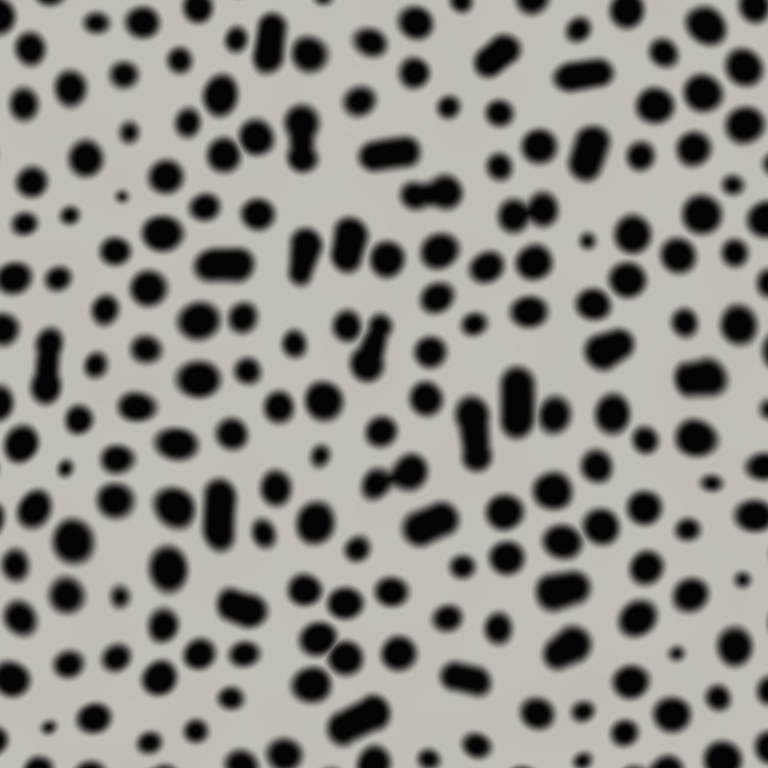
A three.js fragment shader for this pattern:

```glsl
// Soft black spots, capsules and dumbbells scattered evenly over warm grey
varying vec2 vUv;

vec2 hash2(vec2 p) {
  vec3 q = fract(vec3(p.xyx) * vec3(0.1031, 0.1030, 0.0973));
  q += dot(q, q.yzx + 33.33);
  return fract((q.xx + q.yz) * q.zy);
}

float gradientNoise(vec2 p) {
  vec2 i = floor(p), f = fract(p);
  vec2 u = f * f * (3.0 - 2.0 * f);
  vec2 e = vec2(1.0, 0.0);
  float a = dot(hash2(i) - 0.5, f);
  float b = dot(hash2(i + e.xy) - 0.5, f - e.xy);
  float c = dot(hash2(i + e.yx) - 0.5, f - e.yx);
  float d = dot(hash2(i + e.xx) - 0.5, f - e.xx);
  return 2.0 * mix(mix(a, b, u.x), mix(c, d, u.x), u.y);
}

// Staggered grid point with random offset
vec2 jittered(vec2 id) {
  float stagger = 0.5 * mod(id.y, 2.0) - 0.25;
  return id + 0.5 + vec2(stagger, 0.0) + 0.64 * (hash2(id + 71.0) - 0.5);
}

// Push a point away from its crowding neighbours
vec2 spotCentre(vec2 id) {
  vec2 p = jittered(id), push = vec2(0.0);
  for (int y = -1; y <= 1; y++) {
    for (int x = -1; x <= 1; x++) {
      if (x == 0 && y == 0) continue;
      vec2 away = p - jittered(id + vec2(float(x), float(y)));
      float gap = max(length(away), 0.001);
      push += away / gap * max(0.0, 1.05 - gap);
    }
  }
  return p + 0.42 * push;
}

float spotRadius(vec2 id) {
  return mix(0.06, 0.365, pow(hash2(id + 137.0).x, 0.4));
}

float smoothMin(float a, float b, float k) {
  float h = max(k - abs(a - b), 0.0) / k;
  return min(a, b) - 0.25 * k * h * h;
}

// Distance to two round ends joined by a tapered neck, thinned by waist
float joinedSpots(vec2 p, vec2 a, vec2 b, float ra, float rb, float waist) {
  vec2 ab = b - a;
  float t = clamp(dot(p - a, ab) / dot(ab, ab), 0.0, 1.0);
  float neck = length(p - a - t * ab) - mix(ra, rb, t) + waist;
  float ends = min(length(p - a) - ra, length(p - b) - rb);
  return smoothMin(ends, neck, 0.001 + waist);
}

float cellDistance(vec2 p, vec2 id) {
  // Cells in a two by two block may join along one axis
  vec2 bit = mod(id, 2.0);
  vec2 axis = hash2(id - bit + 211.0).x < 0.65 ? vec2(1.0, 0.0) : vec2(0.0, 1.0);
  vec2 first = id - bit * axis;
  vec2 chance = hash2(first + 307.0);
  if (chance.x > 0.19) return length(p - spotCentre(id)) - spotRadius(id);

  vec2 second = first + axis;
  vec2 a = spotCentre(first), b = spotCentre(second);
  float pull = mix(0.14, 0.34, chance.y);
  float waist = 0.17 * smoothstep(0.35, 0.1, chance.y);
  float ra = mix(spotRadius(first), 0.3, 0.6);
  float rb = mix(spotRadius(second), 0.3, 0.6);
  return joinedSpots(p, mix(a, b, pull), mix(b, a, pull), ra, rb, waist);
}

void main() {
  // Tilted, gently bent grid hides the rows
  vec2 p = mat2(0.94, -0.34, 0.34, 0.94) * vUv * 14.5 + 40.0;
  p += 0.35 * vec2(gradientNoise(p * 0.35), gradientNoise(p * 0.35 + 43.0));
  vec2 q = p + 0.03 * vec2(gradientNoise(p * 1.7), gradientNoise(p * 1.7 + 43.0));

  float d = 1.0;
  for (int y = -1; y <= 1; y++) {
    for (int x = -1; x <= 1; x++) {
      d = min(d, cellDistance(q, floor(p) + vec2(float(x), float(y))));
    }
  }

  // Faintly mottled ground under blurred ink
  vec3 ground = vec3(0.757, 0.744, 0.716) + 0.012 * gradientNoise(p * 0.6);
  vec3 ink = vec3(0.015);
  gl_FragColor = vec4(mix(ink, ground, smoothstep(-0.15, 0.14, d)), 1.0);
}
```
